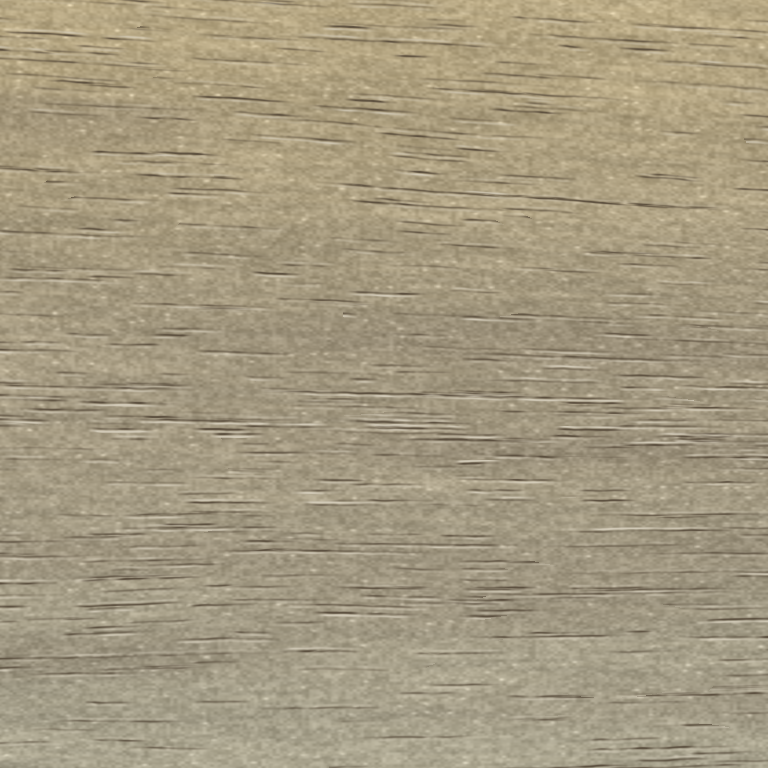
Reproduce this texture procedurally as a Shadertoy shader.

```glsl
// Pale oak veneer: a warm-to-grey board with fine, slightly tilted pores and pale flecks.

float hash(vec2 p) {
    vec3 q = fract(p.xyx * 0.1031);
    q += dot(q, q.yzx + 33.33);
    return fract((q.x + q.y) * q.z);
}

float noise(vec2 p) {
    vec2 i = floor(p), f = fract(p);
    f = f * f * (3.0 - 2.0 * f);
    return mix(mix(hash(i), hash(i + vec2(1, 0)), f.x),
               mix(hash(i + vec2(0, 1)), hash(i + vec2(1, 1)), f.x), f.y);
}

// Noise centred on zero, from -1 to 1
float grain(vec2 p) {
    return 2.0 * noise(p) - 1.0;
}

// Scattered thin dashes: x is the dark groove, y the pale edge beside it
vec2 pores(vec2 p, vec2 cells, float chance, float seed) {
    vec2 q = p * cells + vec2(0.0, seed * 0.37);
    float row = floor(q.y);
    q.x += 7.0 * hash(vec2(row, seed)) + 10.0;
    vec2 id = vec2(floor(q.x), row) + seed * 17.0;
    float along = fract(q.x);
    float start = 0.3 * hash(id + 3.1);
    float end = 1.0 - 0.35 * hash(id + 5.7);
    float dash = smoothstep(start, start + 0.15, along)
               * (1.0 - smoothstep(end - 0.25, end, along));
    dash *= step(hash(id), chance) * mix(0.35, 1.0, hash(id + 9.3));

    // Uneven wear along the dash
    float wear = 0.2 + 1.1 * noise(vec2(p.x * 55.0, row + seed * 31.0));
    float paleWear = 0.15 + 1.3 * noise(vec2(p.x * 42.0, row + seed * 53.0));

    float d = (fract(q.y) - mix(0.42, 0.6, hash(id + 1.9))) / cells.y;
    d += 0.0005 * grain(vec2(p.x * 60.0, row));
    float side = hash(id + 7.7) < 0.7 ? 1.0 : -1.0;
    float groove = exp(-pow(d / 0.0015, 2.0));
    float edge = exp(-pow((d + side * 0.0035) / 0.0016, 2.0));
    return dash * vec2(groove * wear, edge * paleWear * mix(0.3, 1.0, hash(id + 4.4)));
}

// Small pale flecks, a little wider than tall
float flecks(vec2 p) {
    vec2 q = p * vec2(62, 92);
    vec2 id = floor(q);
    vec2 centre = 0.3 + 0.4 * vec2(hash(id + 2.3), hash(id + 6.1));
    vec2 d = (fract(q) - centre) / vec2(0.25, 0.18);
    return exp(-dot(d, d)) * step(hash(id + 8.8), 0.17) * (0.3 + 0.7 * hash(id + 11.0));
}

void mainImage(out vec4 fragColor, in vec2 fragCoord) {
    vec2 uv = fragCoord / iResolution.xy;

    // Follow the grain: it falls to the right at the top and levels out below
    vec2 p = uv;
    p.y += uv.x * mix(-0.012, 0.062, smoothstep(0.1, 0.85, uv.y));
    p.y += 0.005 * grain(uv * vec2(3, 5)) + 0.001 * grain(uv * vec2(14, 30));

    // Board colour: grey at the bottom, golden at the top
    vec3 color = mix(vec3(0.65, 0.628, 0.545), vec3(0.635, 0.594, 0.50), smoothstep(0.0, 0.5, uv.y));
    color = mix(color, vec3(0.705, 0.645, 0.505), smoothstep(0.45, 1.0, uv.y));

    // Broad stains and soft streaks
    float tone = 0.028 * grain(p * vec2(1.6, 8) + 4.0)
               + 0.022 * grain(p * vec2(3, 28) + 9.0)
               + 0.03 * grain(p * vec2(6, 75))
               + 0.04 * grain(p * vec2(16, 170));
    color *= 1.0 + tone;
    float stain = smoothstep(0.5, 0.9, noise(p * vec2(1.5, 14) + 21.0));
    color = mix(color, vec3(0.55, 0.505, 0.43), 0.33 * stain);

    // Fine mottled surface
    float mottle = 0.042 * grain(p * vec2(110, 200)) + 0.045 * grain(p * vec2(210, 310) + 40.0);
    color += mottle + 0.15 * flecks(uv);

    // Pores, crowded around the middle of the board
    float middle = exp(-pow((uv.y - 0.42) / 0.22, 2.0));
    float density = (0.6 + 0.6 * middle) * (0.5 + noise(p * vec2(2.5, 9) + 13.0));
    vec2 marks = vec2(0);
    for (int i = 0; i < 5; i++) {
        float k = float(i);
        vec2 cells = vec2(1.7 + 1.6 * k, 36.0 + 11.0 * k);
        marks = max(marks, pores(p, cells, density * (0.46 - 0.06 * k), k + 1.0));
    }
    float pale = marks.y * mix(0.75, 1.15, middle);
    color = mix(color, vec3(0.84, 0.81, 0.74), min(pale, 0.9));
    color = mix(color, vec3(0.32, 0.27, 0.21), min(0.9 * marks.x, 0.85));

    fragColor = vec4(clamp(color, 0.0, 1.0), 1.0);
}
```
